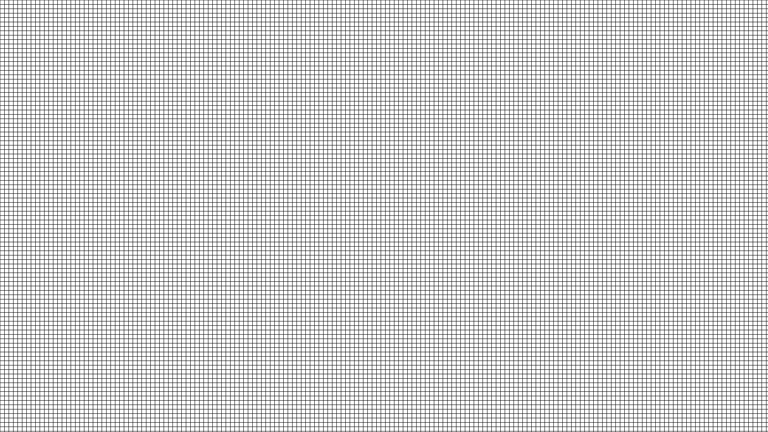
This pattern is drawn by a Shadertoy shader. Its source:

```glsl
const vec2 CELLS = vec2(173.4, 98.18);  // across, down
const float LINE_WIDTH = 0.105;         // fraction of a cell
const float FILTER_RADIUS = 0.79;       // pixels of edge softening
const vec3 PAPER = vec3(1.0);
const vec3 INK = vec3(0.0);

// Filtered coverage of lines centred on every whole coordinate
vec2 lineCoverage(vec2 p, float width, vec2 blur) {
    vec2 d = abs(fract(p + 0.5) - 0.5);
    float halfWidth = 0.5 * width;
    return smoothstep(-blur, blur, d + halfWidth)
         - smoothstep(-blur, blur, d - halfWidth);
}

// Ink left by crossing horizontal and vertical lines
float gridInk(vec2 p, float width, vec2 blur) {
    vec2 gap = 1.0 - lineCoverage(p, width, blur);
    return 1.0 - gap.x * gap.y;
}

void mainImage(out vec4 fragColor, in vec2 fragCoord) {
    // Cells counted from the top left corner
    vec2 cellsPerPixel = CELLS / iResolution.xy;
    vec2 cell = vec2(fragCoord.x, iResolution.y - fragCoord.y) * cellsPerPixel;

    float ink = gridInk(cell, LINE_WIDTH, FILTER_RADIUS * cellsPerPixel);
    fragColor = vec4(mix(PAPER, INK, ink), 1.0);
}
```
